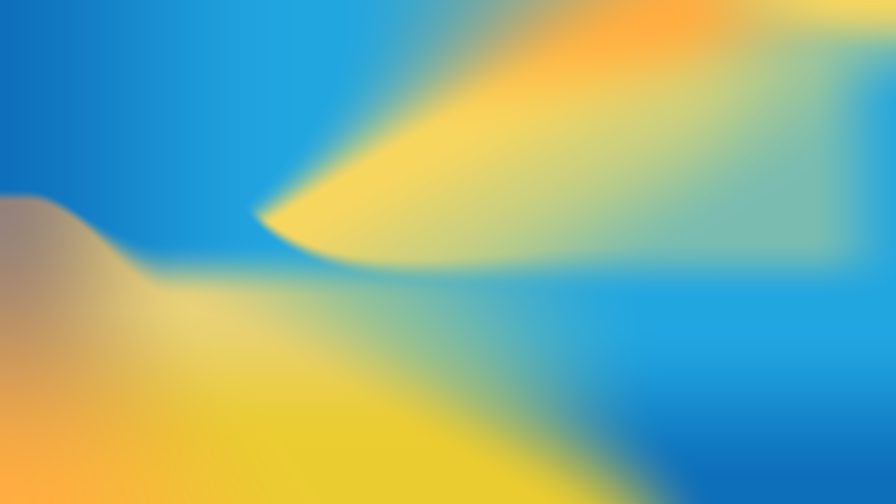
Reproduce this background procedurally as a WebGL 2 fragment shader.

```glsl
#version 300 es
precision highp float;
// Soft gradient background: a golden fin and a warm dune blending into blue.

uniform vec2 u_resolution;
out vec4 fragColor;

// Palette
const vec3 DEEP  = vec3(0.05, 0.43, 0.73);
const vec3 AZURE = vec3(0.13, 0.65, 0.88);
const vec3 TEAL  = vec3(0.48, 0.74, 0.69);
const vec3 SAGE  = vec3(0.78, 0.81, 0.51);
const vec3 MOSS  = vec3(0.78, 0.74, 0.26);
const vec3 FERN  = vec3(0.63, 0.77, 0.57);
const vec3 SAND  = vec3(0.91, 0.82, 0.47);
const vec3 LEMON = vec3(0.92, 0.80, 0.19);
const vec3 HONEY = vec3(0.97, 0.84, 0.37);
const vec3 AMBER = vec3(1.00, 0.68, 0.25);
const vec3 MAUVE = vec3(0.58, 0.51, 0.48);

// Layout, in fractions of the canvas
const vec2  FIN_TIP    = vec2(0.30, 0.549);
const float FIN_BASE   = 0.44;
const float DUNE_LEVEL = 0.465;
const float DUNE_RISE  = 0.147;

float fall(float a, float b, float x) {
    return 1.0 - smoothstep(a, b, x);
}

// Horizontal distance to the fin's curved ridge, positive inside
float ridgeDistance(vec2 p) {
    float t = p.y - FIN_TIP.y;
    return p.x - (FIN_TIP.x + 0.95 * t + 0.4 * t * t);
}

// Coverage: a ridge that blurs with height, over a base that blurs rightward
float finMask(vec2 p, float d) {
    float t = max(p.y - FIN_TIP.y, 0.0);
    float blur = 0.05 + 0.25 * t + 1.1 * t * t;
    float ridge = smoothstep(-1.15 * blur, -0.1 * blur, d);
    float edge = FIN_BASE + 0.1 * exp(-14.0 * (p.x - FIN_TIP.x));
    float soft = mix(0.025, 0.09, smoothstep(0.3, 0.8, p.x));
    return ridge * smoothstep(edge - 0.4 * soft, edge + soft, p.y);
}

vec3 finColor(vec2 p, float d) {
    vec3 c = mix(HONEY, AMBER, smoothstep(0.72, 0.98, p.y));
    c = mix(c, SAGE, smoothstep(0.0, 0.29, d));
    c = mix(c, TEAL, smoothstep(0.22, 0.50, d));
    c = mix(c, TEAL, 0.6 * smoothstep(0.75, 0.95, p.x));
    // Cool right border and golden upper corner
    c = mix(c, AZURE, smoothstep(0.90, 1.02, p.x) * fall(0.78, 0.97, p.y));
    return mix(c, HONEY, smoothstep(0.89, 1.01, p.y) * smoothstep(0.75, 0.95, p.x));
}

// Coverage: a crisp hump at the left that settles into a hazy level
float duneMask(vec2 p) {
    float edge = DUNE_LEVEL + DUNE_RISE * fall(0.03, 0.19, p.x);
    float soft = mix(0.014, 0.06, smoothstep(0.08, 0.20, p.x));
    return fall(edge - soft, edge + soft, p.y);
}

vec3 duneColor(vec2 p) {
    // Slanted ramp from the golden crest to the blue at the right
    float crest = 0.22 + 1.02 * (0.38 - p.y);
    float shore = 0.74 + 0.06 * fall(0.0, 0.2, p.y);
    float s = (p.x - crest) / max(shore - crest, 0.05);
    vec3 gold = mix(LEMON, SAND, smoothstep(0.12, 0.40, p.y));
    vec3 green = mix(MOSS, FERN, smoothstep(0.0, 0.42, p.y));
    vec3 water = mix(AZURE, DEEP, fall(0.02, 0.36, p.y));
    vec3 c = mix(gold, green, smoothstep(0.0, 0.42, s));
    c = mix(c, water, smoothstep(0.22, 1.0, s));
    // Dusky shade along the left, glowing amber at the foot
    vec3 shade = mix(AMBER, MAUVE, smoothstep(0.0, 0.6, p.y));
    return mix(c, shade, fall(0.0, 0.22 + 0.4 * max(0.38 - p.y, 0.0), p.x));
}

void main() {
    vec2 p = gl_FragCoord.xy / u_resolution;
    float d = ridgeDistance(p);
    vec3 color = mix(DEEP, AZURE, smoothstep(-0.04, 0.34, p.x));
    color = mix(color, duneColor(p), duneMask(p));
    color = mix(color, finColor(p, d), finMask(p, d));
    fragColor = vec4(color, 1.0);
}
```
